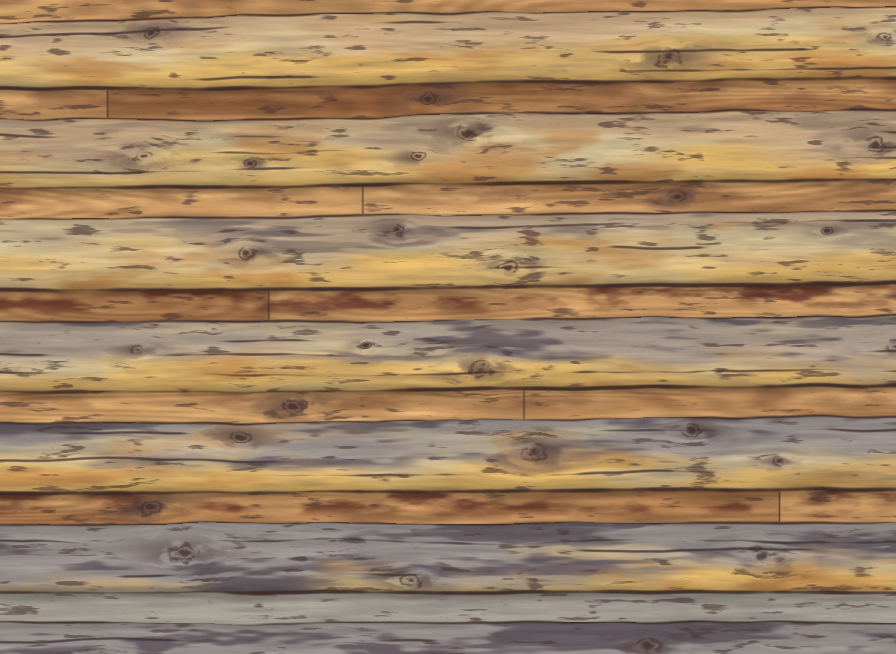
This texture is drawn by a WebGL 1 fragment shader. Its source:

```glsl
precision highp float;
// Weathered log wall: about six and a half rows, each a broad round log above a
// narrow chinking board. Stretched value noise makes grain and stains; broken
// cracks and hashed knots are scattered, and honey wood turns to slate downwards.

uniform vec2 u_resolution;

float hash(vec2 p) {
  vec3 q = fract(p.xyx * 0.1031);
  q += dot(q, q.yzx + 33.33);
  return fract((q.x + q.y) * q.z);
}

float noise(vec2 p) {
  vec2 i = floor(p), f = fract(p);
  f = f * f * (3.0 - 2.0 * f);
  return mix(mix(hash(i), hash(i + vec2(1, 0)), f.x),
             mix(hash(i + vec2(0, 1)), hash(i + vec2(1, 1)), f.x), f.y);
}

float fbm(vec2 p) {
  float sum = 0.0, amp = 0.53;
  for (int i = 0; i < 4; i++) {
    sum += amp * noise(p);
    p = p * 2.03 + 17.7;
    amp *= 0.5;
  }
  return sum;
}

// Soft dark line of half width w at distance d
float line(float d, float w, float soft) {
  return 1.0 - smoothstep(w - soft, w + soft, abs(d));
}

vec3 logColor(vec2 g, float h, float row, float x) {
  float blotch = fbm(g * vec2(3.5, 18.0));
  float reach = 0.3 + 0.04 * row + smoothstep(4.0, 5.0, row) * (0.75 - 0.85 * x)
              + smoothstep(5.0, 6.0, row) * (0.5 + x);
  float weather = smoothstep(-0.3, 0.3, reach - h + 1.5 * (blotch - 0.5));
  vec3 honey = mix(vec3(0.79, 0.71, 0.55), vec3(0.84, 0.68, 0.40),
                   smoothstep(0.3, 0.9, h + 0.8 * (noise(g * vec2(5.0, 30.0)) - 0.5)));
  vec3 gray = mix(vec3(0.75, 0.63, 0.49), vec3(0.57, 0.54, 0.53), smoothstep(0.5, 4.5, row));
  vec3 col = mix(honey, gray, weather);
  // Blue-black stain streaks, broken up by finer grain
  float streak = smoothstep(0.49, 0.66, fbm(g * vec2(4.5, 38.0) + 9.0)
                            + 0.22 * (noise(g * vec2(28.0, 170.0)) - 0.5));
  col = mix(col, vec3(0.33, 0.29, 0.32),
            streak * (0.12 + 0.65 * weather * smoothstep(0.0, 3.5, row)));
  // Amber blushes
  col = mix(col, vec3(0.69, 0.46, 0.26),
            0.6 * smoothstep(0.5, 0.75, fbm(g * vec2(7.0, 30.0) + 31.0)) * (1.0 - weather));
  return col * (1.03 - 0.1 * pow(1.0 - h, 5.0) - 0.3 * pow(h, 9.0));
}

vec3 boardColor(vec2 g, float h, float row, float side) {
  float tone = fbm(g * vec2(4.0, 30.0));
  vec3 col = mix(vec3(0.54, 0.36, 0.23), vec3(0.80, 0.62, 0.41),
                 clamp(1.3 * tone - 0.1 + 0.5 * (hash(vec2(row + 9.0, side)) - 0.4), 0.0, 1.0));
  col *= 1.0 + 0.06 * sin(50.0 * noise(g * vec2(2.5, 24.0)));
  // Scorched patches, strongest on every other board
  float burnt = 0.3 + 0.55 * step(1.5, row) * (1.0 - mod(row, 2.0));
  float patches = smoothstep(0.4, 0.72, fbm(g * vec2(13.0, 45.0) + 4.0));
  col = mix(col, vec3(0.36, 0.19, 0.15), patches * burnt * smoothstep(1.0, 0.4, h));
  vec3 slate = mix(vec3(0.50, 0.48, 0.47), vec3(0.72, 0.69, 0.62), tone);
  col = mix(col, slate, smoothstep(4.0, 5.0, row));
  return col * (0.8 + 0.22 * smoothstep(0.0, 0.4, h));
}

void main() {
  vec2 uv = gl_FragCoord.xy / u_resolution;
  float px = 1.0 / u_resolution.y;
  vec2 p = vec2(gl_FragCoord.x * px, 1.0 - uv.y);

  // Rows tilt slightly towards the top and waver along their length
  float s = (p.y + 0.022 * uv.x * uv.y - 0.033) / 0.1535
          + 0.05 * (noise(p * vec2(2.5, 6.0)) - 0.5)
          + 0.025 * (noise(p * vec2(16.0, 6.0)) - 0.5);
  float row = floor(s), f = fract(s), aa = px / 0.1535;
  float board = smoothstep(0.69 - aa, 0.69 + aa, f);
  vec2 g = p + vec2(row * 7.3 + 20.0, row * 3.1 + 10.0 + 5.0 * step(0.69, f));

  // Knots: broken rim, dark heart, ragged halo, bent grain
  float knot = 0.0, halo = 0.0;
  float rough = fbm(p * vec2(70.0, 110.0));
  for (int k = 0; k < 6; k++) {
    vec2 id = vec2(float(k) + 3.0, row + 5.0);
    float pick = hash(id + 40.0);
    float cy = pick > 0.88 ? 0.84 : 0.1 + 0.48 * hash(id + 11.0);
    vec2 d = vec2(p.x - (float(k) + hash(id)) * 0.23, (f - cy) * 0.1535);
    d.y += 0.3 * d.x * (pick - 0.6);
    float size = (0.005 + 0.009 * hash(id + 23.0)) * step(0.3, pick) + 0.0001;
    float r = length(d * vec2(0.65, 1.0)) / size + 1.1 * (rough - 0.5);
    float rim = line(r - 0.85, 0.1, 0.25) * smoothstep(0.25, 0.6, noise(p * 90.0 + 7.0));
    float heart = 1.0 - smoothstep(0.1, 0.65, r);
    knot = max(knot, max(rim, heart) * step(0.001, size));
    halo = max(halo, exp(-0.4 * dot(d * vec2(0.3, 1.0), d * vec2(0.3, 1.0)) / (size * size)));
    g.y -= 0.6 * d.y * exp(-0.15 * r * r);
  }

  float joint = 0.12 + 0.155 * row + 0.15 * sin(2.094 * row);
  vec3 col = mix(logColor(g, clamp(f / 0.69, 0.0, 1.0), row, uv.x),
                 boardColor(g, clamp((f - 0.69) / 0.31, 0.0, 1.0), row, step(joint, uv.x)), board);

  // Fine grain with short dark flecks
  col *= 0.84 + 0.32 * fbm(g * vec2(9.0, 120.0));
  float fleck = smoothstep(0.64, 0.8, fbm(g * vec2(22.0, 110.0) + 50.0));
  col = mix(col, vec3(0.28, 0.21, 0.20), 0.6 * fleck);

  // Thin drying cracks, broken along their length
  for (int k = 0; k < 3; k++) {
    vec2 id = vec2(float(k) + 61.0, row + 13.0);
    float y = 0.08 + 0.2 * float(k) + 0.12 * hash(id) + 0.12 * (hash(id + 5.0) - 0.6) * p.x
            + 0.08 * (fbm(vec2(p.x * 5.0, hash(id) * 90.0)) - 0.5);
    float open = smoothstep(0.48, 0.66, fbm(vec2(p.x * 5.0, hash(id + 8.0) * 70.0)));
    float crack = line(f - y, 0.012 * open, aa) * open * (1.0 - board);
    col = mix(col, vec3(0.24, 0.18, 0.19), 0.75 * crack);
  }

  float smudge = halo * smoothstep(0.38, 0.62, fbm(g * vec2(26.0, 80.0)));
  col = mix(col, vec3(0.31, 0.24, 0.24), 0.65 * smudge);
  col = mix(col, vec3(0.25, 0.17, 0.16), 0.75 * knot);

  // Uneven seams, deeper below each log, and the butt joint in each board
  float wear = fbm(vec2(p.x * 9.0, row * 4.0 + 23.0 * step(0.4, f) * step(f, 0.9)));
  float depth = smoothstep(0.2, 0.65, wear);
  float under = line(f - 0.69, 0.006 + 0.013 * depth, 1.3 * aa) * (0.4 + 0.5 * depth);
  float over = line(min(f, 1.0 - f), 0.004 + 0.008 * depth, 1.3 * aa) * (0.25 + 0.6 * depth);
  float butt = line(uv.x - joint, 0.0008, px) * board * step(row, 4.5);
  col = mix(col, vec3(0.23, 0.16, 0.15), max(max(under, over), 0.7 * butt));

  gl_FragColor = vec4(col, 1.0);
}
```
